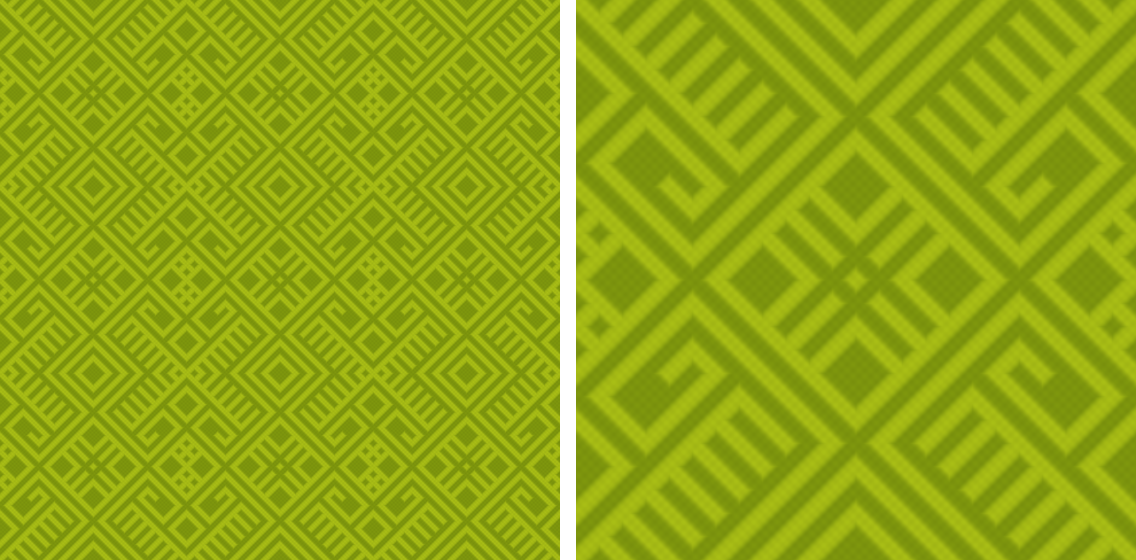
Left: the whole. Right: its middle third, enlarged.
Reproduce this pattern procedurally as a WebGL 1 fragment shader.

```glsl
precision highp float;
// Woven geometric cloth in two greens: 3 by 3 mirrored tiles, 48 stitches each.
// Each tile folds to one quarter, turned onto diagonal axes, where diamonds,
// hooks and combs are built from boxes and stripes.

uniform vec2 u_resolution;

// Signed distance to an axis-aligned box, square metric.
float box(vec2 p, vec2 low, vec2 high) {
  vec2 q = abs(p - 0.5 * (low + high)) - 0.5 * (high - low);
  return max(q.x, q.y);
}

// Stripes two stitches wide, centred on 2, 6, 10...
float stripes(float x) {
  return abs(mod(x, 4.0) - 2.0) - 1.0;
}

// Diamond with a double cross and four solid lozenges.
float crossDiamond(vec2 p) {
  p.y = abs(p.y);
  float bars = min(abs(p.x - 2.0), abs(p.y - 2.0)) - 1.0;
  float d = min(13.0 - p.x, max(bars, p.x - 11.0));
  return min(d, box(p, vec2(5.0), vec2(11.0)));
}

// Small diamond with two lozenges and scattered dots.
float dottedDiamond(vec2 p) {
  float dots = max(stripes(p.x), stripes(p.y));
  dots = max(dots, max(16.0 - p.y, 24.0 - p.x));
  return min(p.y - 15.0, min(dots, box(p, vec2(17.0), vec2(23.0))));
}

// Concentric rings around a solid core.
float ringDiamond(vec2 p) {
  return min(stripes(p.y), p.y + 21.0);
}

// Panel with a curled hook on one side and a comb on the other.
float hookPanel(vec2 p) {
  // hook: dark block cut by a light curl
  float d = box(p, vec2(17.0, 1.0), vec2(31.0, 11.0));
  float curl = box(p, vec2(19.0, 3.0), vec2(21.0, 9.0));
  curl = min(curl, box(p, vec2(19.0, 3.0), vec2(33.0, 5.0)));
  curl = min(curl, box(p, vec2(19.0, 7.0), vec2(25.0, 9.0)));
  d = max(d, -curl);

  // spine, divider and side lozenge
  d = min(d, box(p, vec2(17.0, 1.0), vec2(60.0, 3.0)));
  d = min(d, box(p, vec2(33.0, 1.0), vec2(35.0, 15.0)));
  d = min(d, box(p, vec2(37.0, 5.0), vec2(43.0, 11.0)));

  // comb
  d = min(d, box(p, vec2(17.0, -11.0), vec2(19.0, 3.0)));
  d = min(d, box(p, vec2(17.0, -11.0), vec2(60.0, -9.0)));
  float teeth = box(p, vec2(17.0, -11.0), vec2(60.0, -1.0));
  d = min(d, max(teeth, stripes(p.x)));

  // frame
  return min(d, min(p.x - 15.0, 13.0 - abs(p.y)));
}

void main() {
  vec2 uv = gl_FragCoord.xy / u_resolution;
  vec2 quarter = abs(fract(uv * 3.0) - 0.5) * 48.0;
  vec2 diagonal = vec2(quarter.x + quarter.y, quarter.x - quarter.y);

  float d;
  if (diagonal.x < 14.0) d = crossDiamond(diagonal);
  else if (diagonal.y > 14.0) d = dottedDiamond(diagonal);
  else if (diagonal.y < -14.0) d = ringDiamond(diagonal);
  else d = hookPanel(diagonal);

  float softness = max(0.5, 110.0 / min(u_resolution.x, u_resolution.y));
  float light = smoothstep(-softness, softness, d);
  vec3 color = mix(vec3(0.485, 0.578, 0.05), vec3(0.645, 0.727, 0.08), light);

  // faint thread relief, one period per stitch
  vec2 thread = sin(uv * 144.0 * 6.2831853);
  color *= 1.0 + 0.025 * thread.x * thread.y;
  gl_FragColor = vec4(color, 1.0);
}
```
